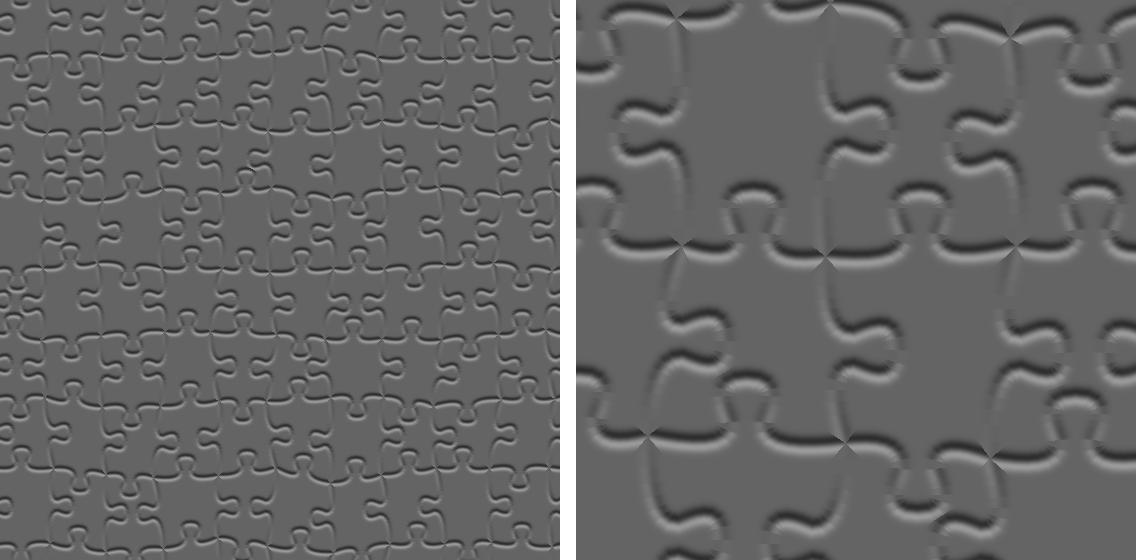
Left, the full canvas; right, a detail of the centre.
Give the GLSL for this pattern, as a Shadertoy shader.

```glsl
// Grey embossed jigsaw puzzle: ten by eight interlocking pieces lit from above
#define COUNT vec2(10.0, 8.0)      // pieces across and down
#define OFFSET vec2(0.085, 0.026)  // position of the first corner
#define JITTER 0.24                // corner wander, in pieces
#define TAB 0.0365                 // height of a tab
#define GROOVE 0.0029              // half width of the groove
#define RELIEF 0.215               // strength of light and shade
#define BASE vec3(0.392)
#define LIGHT vec2(0.08, 0.997)
#define STEPS 8

vec3 hash3(vec2 c) {
    vec3 h = fract(vec3(c.xyx) * vec3(0.1031, 0.1030, 0.0973));
    h += dot(h, h.yxz + 33.33);
    return fract((h.xxy + h.yzz) * h.zyx);
}

// Seed that wraps, so the sheet tiles
vec2 seed(vec2 cell) {
    return mod(cell, COUNT) + 7.0;
}

vec2 corner(vec2 cell) {
    return OFFSET + (cell + JITTER * (hash3(seed(cell)).xy - 0.5)) / COUNT;
}

vec2 shorter(vec2 a, vec2 b) {
    return dot(a, a) < dot(b, b) ? a : b;
}

vec2 bezier(vec2 a, vec2 b, vec2 c, vec2 d, float t) {
    float s = 1.0 - t;
    return s * s * (s * a + 3.0 * t * b) + t * t * (3.0 * s * c + t * d);
}

// Offset from the nearest point of a cubic curve to p
vec2 fromCurve(vec2 p, vec2 a, vec2 b, vec2 c, vec2 d) {
    vec2 best = vec2(1.0), prev = a;
    for (int i = 1; i <= STEPS; i++) {
        vec2 next = bezier(a, b, c, d, float(i) / float(STEPS));
        vec2 seg = next - prev, q = p - prev;
        float t = clamp(dot(q, seg) / dot(seg, seg), 0.0, 1.0);
        best = shorter(best, q - seg * t);
        prev = next;
    }
    return best;
}

// Offset from a tabbed edge between two corners; the tab points along outward
vec2 fromEdge(vec2 p, vec2 a, vec2 b, vec2 along, vec2 outward) {
    vec2 mid = 0.5 * (a + b);
    vec2 q = vec2(dot(p - mid, along), dot(p - mid, outward));
    float side = q.x < 0.0 ? -1.0 : 1.0;
    vec2 tip = side < 0.0 ? a - mid : b - mid;
    vec2 end = vec2(side * dot(tip, along), dot(tip, outward));
    q.x *= side;

    // Skip edges too far away to show
    float margin = 5.0 * GROOVE;
    if (q.x > end.x + margin || abs(q.y) > TAB + margin) return vec2(1.0);

    // Shoulder up to the neck, then the round head
    vec2 neck = TAB * vec2(0.27, 0.29);
    vec2 sweep = TAB * vec2(0.25, -0.14);
    vec2 shoulder = mix(end, sweep, 0.5) - vec2(0.0, 0.04 * TAB);
    vec2 v = fromCurve(q, end, shoulder, sweep, neck);
    v = shorter(v, fromCurve(q, neck, TAB * vec2(0.32, 0.46),
                             TAB * vec2(0.64, 1.0), TAB * vec2(0.0, 1.0)));
    return side * v.x * along + v.y * outward;
}

void mainImage(out vec4 fragColor, in vec2 fragCoord) {
    vec2 p = fragCoord / iResolution.xy;
    vec2 home = floor((p - OFFSET) * COUNT);

    // Nearest groove among the surrounding edges
    vec2 v = vec2(1.0);
    for (int j = -1; j <= 1; j++) {
        for (int i = -1; i <= 1; i++) {
            vec2 cell = home + vec2(i, j);
            vec2 a = corner(cell);
            vec3 pick = hash3(seed(cell) + 41.0);
            vec2 flip = vec2(pick.x < 0.5 ? -1.0 : 1.0, pick.y < 0.5 ? -1.0 : 1.0);
            v = shorter(v, fromEdge(p, a, corner(cell + vec2(1, 0)),
                                    vec2(1, 0), vec2(0, flip.x)));
            v = shorter(v, fromEdge(p, a, corner(cell + vec2(0, 1)),
                                    vec2(0, 1), vec2(flip.y, 0)));
        }
    }

    // Slope of a soft groove: dark on its upper wall, bright on its lower wall
    vec2 x = v / GROOVE;
    float slope = dot(x, LIGHT) * exp(0.5 - 0.5 * dot(x, x));
    fragColor = vec4(BASE - RELIEF * slope, 1.0);
}
```
